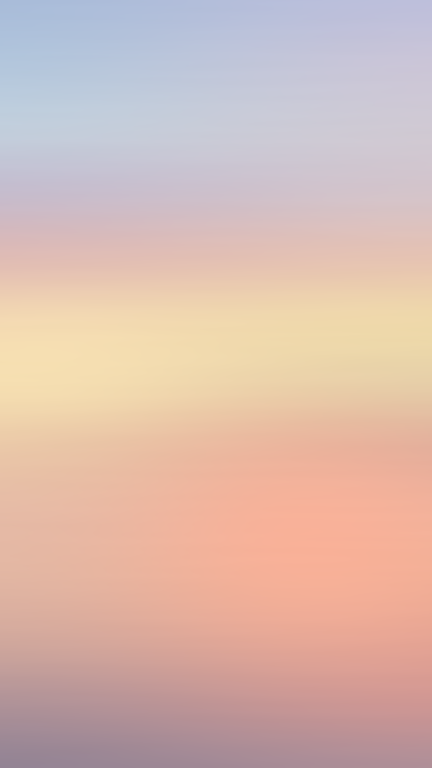
This background is drawn by a Shadertoy shader. Its source:

```glsl
// Soft dusk sky: two smooth vertical colour ramps, one per side, blended across
// the canvas, with elliptical glows laid on top and faint horizontal streaks
// of stretched gradient noise.

const int STOPS = 13;

// Evenly spaced ramp colours from bottom to top, in 0..255
const vec3 LEFT_RAMP[STOPS] = vec3[STOPS](
    vec3(146, 131, 148), vec3(174, 146, 152), vec3(208, 168, 157),
    vec3(225, 182, 163), vec3(229, 187, 166), vec3(234, 200, 168),
    vec3(244, 221, 176), vec3(242, 215, 178), vec3(222, 187, 181),
    vec3(197, 188, 205), vec3(193, 206, 220), vec3(178, 198, 220),
    vec3(168, 188, 217));
const vec3 RIGHT_RAMP[STOPS] = vec3[STOPS](
    vec3(176, 143, 152), vec3(206, 150, 147), vec3(226, 162, 147),
    vec3(238, 174, 150), vec3(238, 178, 156), vec3(224, 175, 156),
    vec3(229, 206, 168), vec3(238, 216, 170), vec3(229, 195, 179),
    vec3(212, 196, 202), vec3(208, 201, 211), vec3(203, 197, 215),
    vec3(190, 191, 219));

const vec3 CORAL = vec3(0.990, 0.690, 0.590);
const vec3 CREAM = vec3(0.975, 0.885, 0.705);

// Colour of one stop, blended between the two sides
vec3 stopColour(int index, float side) {
    int i = clamp(index, 0, STOPS - 1);
    return mix(LEFT_RAMP[i], RIGHT_RAMP[i], side) / 255.0;
}

// Catmull-Rom interpolation through the ramp stops
vec3 skyRamp(float height, float side) {
    float position = clamp(height, 0.0, 1.0) * float(STOPS - 1);
    int i = int(floor(position));
    float t = fract(position);
    vec3 a = stopColour(i - 1, side);
    vec3 b = stopColour(i, side);
    vec3 c = stopColour(i + 1, side);
    vec3 d = stopColour(i + 2, side);
    return b + 0.5 * t * (c - a + t * (2.0 * a - 5.0 * b + 4.0 * c - d
             + t * (3.0 * (b - c) + d - a)));
}

// Gaussian falloff inside an ellipse
float glow(vec2 p, vec2 centre, vec2 radius) {
    vec2 q = (p - centre) / radius;
    return exp(-dot(q, q));
}

// Gradient noise, roughly -0.7 to 0.7
vec2 gradient(vec2 cell) {
    float angle = 6.2832 * fract(sin(dot(cell, vec2(127.1, 311.7))) * 4375.85);
    return vec2(cos(angle), sin(angle));
}

float gradientNoise(vec2 p) {
    vec2 i = floor(p), f = fract(p);
    vec2 u = f * f * f * (f * (f * 6.0 - 15.0) + 10.0);
    vec2 e = vec2(0.0, 1.0);
    float low = mix(dot(gradient(i), f),
                    dot(gradient(i + e.yx), f - e.yx), u.x);
    float high = mix(dot(gradient(i + e.xy), f - e.xy),
                     dot(gradient(i + e.yy), f - e.yy), u.x);
    return mix(low, high, u.y);
}

void mainImage(out vec4 fragColor, in vec2 fragCoord) {
    vec2 uv = fragCoord / iResolution.xy;

    // Sky, cooler on the left and warmer on the right
    float side = smoothstep(-0.1, 1.1, uv.x);
    vec3 colour = skyRamp(uv.y, side);

    // Coral pool low on the right, cream light on the left
    colour = mix(colour, CORAL, 0.75 * glow(uv, vec2(0.70, 0.295), vec2(0.35, 0.13)));
    colour = mix(colour, CREAM, 0.45 * glow(uv, vec2(0.14, 0.525), vec2(0.25, 0.06)));

    // Faint horizontal streaks
    colour += 0.006 * gradientNoise(uv * vec2(3.0, 90.0));

    fragColor = vec4(clamp(colour, 0.0, 1.0), 1.0);
}
```
